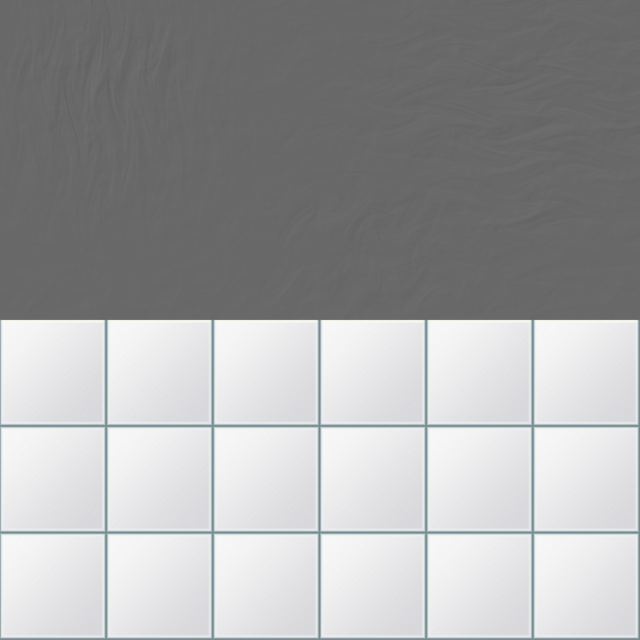
Give the GLSL for this texture, as a WebGL 2 fragment shader.

```glsl
#version 300 es
precision highp float;
// A grey plaster wall above three rows of glossy white tiles.
// Plaster is the lit slope of warped, layered sines, brushed in two directions;
// tiles are a repeated diagonal gradient with bright rims and soft blue grout.
uniform vec2 u_resolution;
out vec4 fragColor;

float layeredSines(vec2 p) {
    float height = 0.0, amplitude = 0.5;
    for (int i = 0; i < 5; i++) {
        p += 0.8 * sin(p.yx * 1.3 + float(i) * 2.1);
        height += amplitude * sin(p.x) * sin(p.y);
        p = mat2(0.94, 0.34, -0.34, 0.94) * p * 1.75 + 3.7;
        amplitude *= 0.55;
    }
    return height;
}

// Slope of the surface towards the light at the upper left
float relief(vec2 p, vec2 scale) {
    vec2 toLight = vec2(-0.0016, 0.0016);
    return layeredSines((p - toLight) * scale) - layeredSines((p + toLight) * scale);
}

float patchMask(vec2 p, vec2 center, vec2 radius) {
    vec2 d = (p - center) / radius;
    return exp(-dot(d, d));
}

vec3 plaster(vec2 p) {
    float upright = patchMask(p, vec2(0.16, 0.88), vec2(0.17, 0.2));
    float level = patchMask(p, vec2(0.82, 0.83), vec2(0.24, 0.22));
    float lower = patchMask(p, vec2(0.56, 0.61), vec2(0.14, 0.1));
    float shade = relief(p, vec2(48.0, 40.0)) * (0.012 + 0.025 * lower);
    shade += relief(p, vec2(85.0, 24.0)) * 0.045 * upright;
    shade += relief(p, vec2(26.0, 70.0)) * (0.008 + 0.034 * level);
    return vec3(0.41 + clamp(shade, -0.06, 0.06));
}

vec3 tiles(vec2 p) {
    vec2 grid = p * 6.0;
    vec2 local = fract(grid);
    vec2 cell = floor(grid);

    // Glaze: bright upper left, greyer lower right, faint diagonal brushing
    float diagonal = 0.5 * (local.x + 1.0 - local.y);
    vec3 color = mix(vec3(0.97), vec3(0.845, 0.845, 0.86), smoothstep(0.0, 1.0, diagonal));
    float across = local.x - local.y;
    float along = local.x + local.y;
    color += 0.004 * sin(across * 95.0 + 2.0 * sin(along * 5.0 + cell.x * 2.3 + cell.y))
                   * sin(along * 7.0 + across * 21.0);

    // Distance to the nearest joint; the top row has none above it
    vec2 joint = vec2(round(grid.x), min(round(grid.y), 2.0));
    vec2 gap = abs(grid - joint + vec2(0.005, -0.007));
    float nearest = min(gap.x, gap.y);
    float rim = 1.0 - smoothstep(0.024, 0.045, nearest);
    color = mix(color, vec3(0.95, 0.965, 0.965), 0.8 * rim);
    float topRim = smoothstep(2.965, 2.99, grid.y);
    color = mix(color, vec3(0.97, 0.98, 0.94), topRim);

    vec2 grout = exp(-pow(gap / 0.015, vec2(2.0)));
    return mix(color, vec3(0.43, 0.51, 0.54), 0.95 * max(grout.x, grout.y));
}

void main() {
    vec2 p = gl_FragCoord.xy / u_resolution;
    float soft = 0.75 / u_resolution.y;
    float wall = smoothstep(0.5 - soft, 0.5 + soft, p.y);
    fragColor = vec4(mix(tiles(p), plaster(p), wall), 1.0);
}
```
